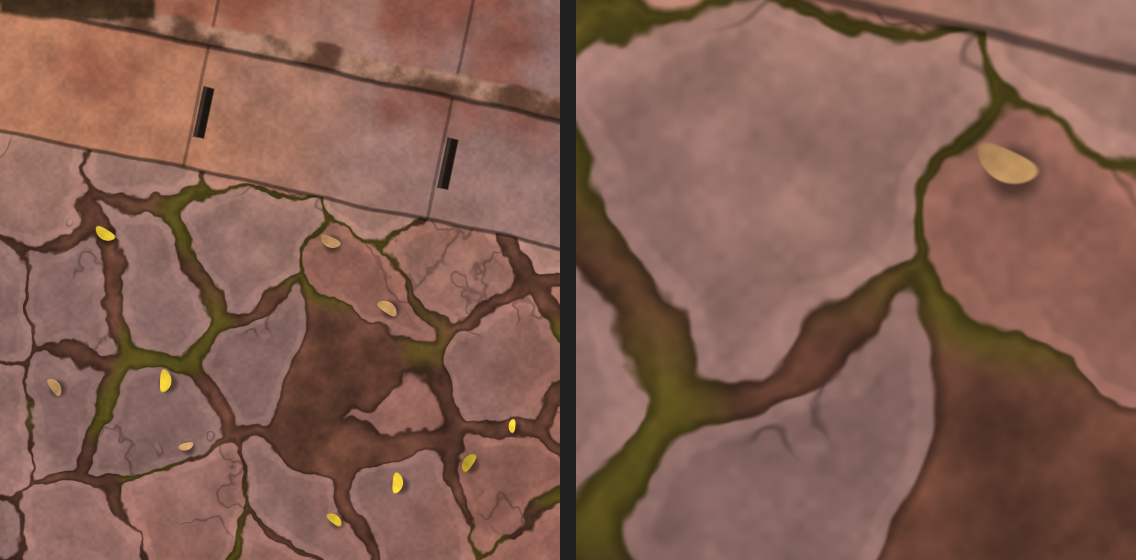
Left, the full canvas; right, a detail of the centre.
Write a three.js fragment shader that draws this texture.

```glsl
// Irregular slate paving crossed by a slanted row of drain slabs, with moss and fallen leaves.
varying vec2 vUv;

float hash(vec2 p) {
  return fract(sin(dot(p, vec2(127.1, 311.7))) * 43758.5453);
}

vec2 hash2(vec2 p) {
  return vec2(hash(p), hash(p + 37.3));
}

float noise(vec2 p) {
  vec2 i = floor(p), f = fract(p);
  f = f * f * (3.0 - 2.0 * f);
  return mix(mix(hash(i), hash(i + vec2(1, 0)), f.x),
             mix(hash(i + vec2(0, 1)), hash(i + vec2(1, 1)), f.x), f.y);
}

float fbm(vec2 p) {
  float sum = 0.0, amp = 0.5;
  for (int i = 0; i < 5; i++) {
    sum += amp * noise(p);
    p = mat2(1.6, 1.2, -1.2, 1.6) * p + 7.1;
    amp *= 0.5;
  }
  return sum;
}

float smoothMin(float a, float b, float k) {
  float h = max(k - abs(a - b), 0.0) / k;
  return min(a, b) - h * h * k * 0.25;
}

// Voronoi stones: x is the distance to the joint, yz the stone id
vec3 stones(vec2 p) {
  vec2 cell = floor(p), nearest = vec2(0), toSeed = vec2(0);
  float best = 9.0;
  for (int y = -1; y <= 1; y++) for (int x = -1; x <= 1; x++) {
    vec2 id = cell + vec2(x, y);
    vec2 d = id + 0.04 + 0.92 * hash2(id) - p;
    if (dot(d, d) < best) { best = dot(d, d); nearest = id; toSeed = d; }
  }
  float edge = 1.0;
  for (int y = -2; y <= 2; y++) for (int x = -2; x <= 2; x++) {
    vec2 id = nearest + vec2(x, y);
    vec2 d = id + 0.04 + 0.92 * hash2(id) - p;
    vec2 gap = d - toSeed;
    if (dot(gap, gap) > 0.0001)
      edge = smoothMin(edge, dot(0.5 * (d + toSeed), normalize(gap)), 0.06);
  }
  return vec3(edge, nearest);
}

float box(vec2 p, vec2 halfSize) {
  vec2 d = abs(p) - halfSize;
  return length(max(d, 0.0)) + min(max(d.x, d.y), 0.0);
}

void main() {
  vec2 uv = vUv;
  vec2 warp = vec2(fbm(uv * 9.0), fbm(uv * 9.0 + 31.0)) - 0.5;
  float cloud = fbm(uv * 4.0 + 3.0), rough = fbm(uv * 24.0);
  float grain = noise(uv * 150.0) - 0.5;

  // Slanted axes of the slab row
  float across = uv.y + 0.21 * uv.x + warp.y * 0.012;
  float along = uv.x - 0.21 * uv.y;

  // Stone colours: mauve low down, tan near the slabs, rust to the right
  vec3 paver = stones(uv * 5.1 + warp * 0.5 + 2.0);
  float tint = hash(paver.yz + 5.0);
  vec3 stone = mix(vec3(0.53, 0.40, 0.38), vec3(0.65, 0.48, 0.41),
                   smoothstep(0.45, 0.95, across + 0.35 * (cloud - 0.5) + 0.2 * (tint - 0.5)));
  stone = mix(stone, vec3(0.56, 0.36, 0.31), 0.8 * smoothstep(0.55, 0.95, tint * 0.55 + uv.x * 0.3 + cloud * 0.4));
  stone *= 0.94 + 0.12 * hash(paver.yz + 19.0);

  // Split layers on the stone faces
  float layer = fbm(uv * 6.0 + paver.yz * 3.7);
  float split = 1.0 - smoothstep(0.0, 0.014, abs(layer - 0.48));
  stone *= 1.0 - 0.22 * split * smoothstep(0.4, 0.6, noise(uv * 11.0));
  stone *= 1.0 + 0.07 * smoothstep(0.47, 0.52, layer);

  // Soil joints, moss and one bare patch
  float bare = smoothstep(0.17, 0.03, length((uv - vec2(0.62, 0.29)) * vec2(1.0, 0.85)) + warp.x * 0.1);
  float width = 0.003 + 0.013 * smoothstep(0.3, 0.75, noise(uv * 7.0 + 4.0)) + 0.07 * bare;
  float edge = paver.x / 5.1 + 0.006 * (rough - 0.5);
  vec3 soil = vec3(0.38, 0.24, 0.19) * (0.75 + 0.5 * rough);
  soil = mix(soil, vec3(0.35, 0.32, 0.10), 0.85 * smoothstep(0.58, 0.78, noise(uv * 8.0 + 13.0)) * (1.0 - bare));
  soil *= 0.7 + 0.3 * smoothstep(0.0, 0.012, abs(edge - width));
  stone *= 1.0 + 0.1 * smoothstep(0.012, 0.004, abs(edge - width - 0.009));
  vec3 color = mix(soil, stone, smoothstep(-0.002, 0.003, edge - width));

  // Slab row: orange at the left, grey at the right
  vec3 slab = mix(vec3(0.71, 0.48, 0.37), vec3(0.57, 0.44, 0.42), smoothstep(0.1, 1.05, uv.x + 0.6 * (cloud - 0.5)));
  slab = mix(slab, vec3(0.52, 0.29, 0.23), 0.75 * smoothstep(0.5, 0.75, fbm(uv * 5.0 + 20.0) + 0.7 * (across - 0.9)));
  float joint = mod(along - 0.18 + 0.2275, 0.455) - 0.2275;
  slab *= 1.0 - 0.3 * smoothstep(0.005, 0.001, abs(joint + warp.x * 0.004));
  float slot = box(vec2(joint - 0.016, across - 0.873), vec2(0.010, 0.047));
  slab = mix(slab, vec3(0.11, 0.08, 0.06) + 0.12 * smoothstep(0.006, 0.0, abs(joint - 0.010)), smoothstep(0.002, -0.002, slot));
  color = mix(color, slab, smoothstep(0.766, 0.770, across));
  color *= 1.0 - 0.45 * smoothstep(0.006, 0.001, abs(across - 0.768));

  // Rough curb above the slabs and the dark mossy corner
  vec3 curb = mix(vec3(0.40, 0.27, 0.21), vec3(0.64, 0.48, 0.40), smoothstep(0.3, 0.7, rough));
  color = mix(color, curb, smoothstep(0.992, 0.997, across) * smoothstep(1.043, 1.033, across + 0.02 * (rough - 0.5)));
  color *= 1.0 - 0.5 * smoothstep(0.008, 0.001, abs(across - 0.994));
  float corner = box(uv - vec2(0.13, 1.0) + warp * 0.04, vec2(0.14, 0.035));
  color = mix(color, vec3(0.25, 0.18, 0.12) * (0.6 + 0.8 * rough), smoothstep(0.006, -0.006, corner));

  // Fallen leaves with soft shadows
  for (int i = 0; i < 10; i++) {
    vec2 seed = vec2(float(i) * 3.1, 8.7);
    vec2 d = uv - vec2(0.06, 0.04) - hash2(seed) * vec2(0.9, 0.58);
    float turn = 6.28 * hash(seed + 2.0), size = 0.009 + 0.012 * hash(seed + 4.0);
    vec2 q = mat2(cos(turn), -sin(turn), sin(turn), cos(turn)) * d;
    float leaf = length(vec2(q.x, q.y * 2.0 + q.x * q.x * 20.0)) - size;
    color *= 1.0 - 0.4 * smoothstep(0.008, -0.004, length(d - vec2(0.005, -0.004)) - size * 0.7);
    vec3 blade = mix(vec3(0.84, 0.72, 0.20), vec3(0.72, 0.55, 0.36), step(0.75, hash(seed + 6.0)));
    color = mix(color, blade * (0.9 + 0.3 * rough), smoothstep(0.002, -0.002, leaf));
  }

  // Fine mineral grain
  color *= 0.84 + 0.33 * rough + 0.09 * grain;
  gl_FragColor = vec4(color, 1.0);
}
```
